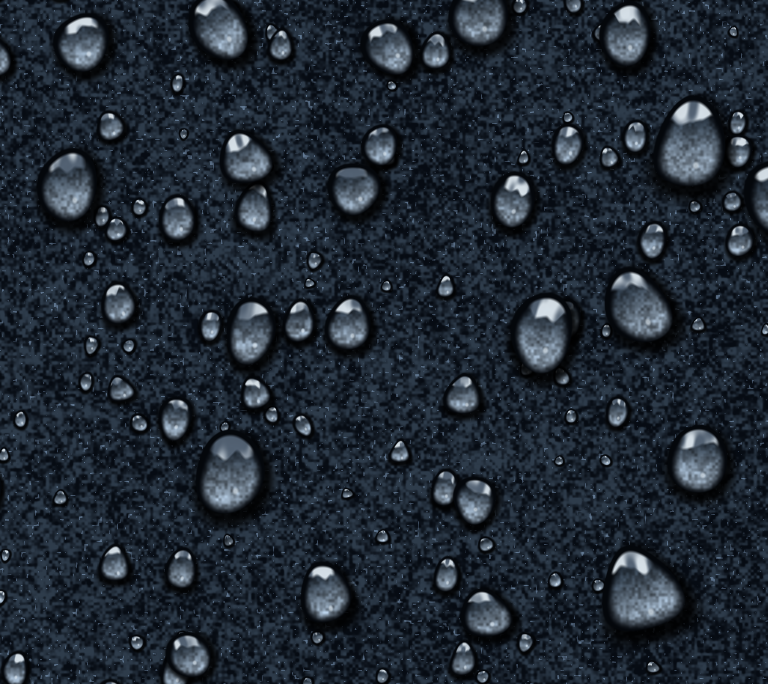
This texture is drawn by a WebGL 1 fragment shader. Its source:

```glsl
precision highp float;

uniform vec2 u_resolution;

const vec3 INK = vec3(0.025, 0.045, 0.075);
const vec3 SLATE = vec3(0.18, 0.235, 0.295);
const vec3 STEEL = vec3(0.34, 0.40, 0.47);
const vec3 SILVER = vec3(0.58, 0.65, 0.72);
const vec3 GLINT = vec3(0.89, 0.93, 0.96);

vec2 hash2(vec2 p) {
  vec3 a = fract(p.xyx * vec3(0.1031, 0.1030, 0.0973));
  a += dot(a, a.yzx + 33.33);
  return fract((a.xx + a.yz) * a.zy);
}

float noise(vec2 p) {
  vec2 i = floor(p);
  vec2 f = fract(p);
  f = f * f * (3.0 - 2.0 * f);
  float low = mix(hash2(i).x, hash2(i + vec2(1.0, 0.0)).x, f.x);
  float high = mix(hash2(i + vec2(0.0, 1.0)).x, hash2(i + 1.0).x, f.x);
  return mix(low, high, f.y);
}

// Rough stone: layered grain, relief lit from above, sparse specks
float stoneGrain(vec2 p) {
  return 0.5 * noise(p * 230.0) + 0.3 * noise(p * 115.0 + 17.0) + 0.2 * noise(p * 48.0 + 31.0);
}

vec3 stone(vec2 p) {
  float grain = stoneGrain(p);
  float relief = noise(p * 130.0 + 53.0) - noise(p * 130.0 + vec2(53.3, 53.6));
  float tone = grain + 0.14 * relief + 0.10 * (noise(p * 3.0 + 8.0) - 0.5);
  vec3 color = mix(INK, SLATE, smoothstep(0.22, 0.80, tone));
  float speck = smoothstep(0.84, 0.97, noise(p * 250.0 + 91.0));
  return color + speck * 0.6 * STEEL;
}

// Egg outline with a wavy edge; negative inside, unit radius
float eggDistance(vec2 q, float taper, float phase) {
  q.x *= 1.0 + taper * clamp(q.y, -1.2, 1.2);
  float angle = atan(q.y, q.x);
  float wave = 0.05 * sin(2.0 * angle + phase) + 0.035 * sin(3.0 * angle + phase * 2.3);
  return length(q) - 1.0 + wave;
}

// Water seen inside the outline: dark rim, grainy pool, window reflection
vec3 water(vec2 q, float d, vec2 p, vec2 seed, float blur) {
  float grain = stoneGrain(p + 5.0);
  float pool = 1.0 - smoothstep(-0.75, 0.65, q.y - 0.15 * q.x);
  vec3 lit = mix(SLATE * 0.75, SILVER, pool * 0.85) * (0.45 + 1.1 * grain);
  float lens = smoothstep(0.07, 0.38, -d - 0.10 * q.y + 0.05 * q.x);
  vec3 color = mix(INK * 0.6, lit, lens);

  float ragged = noise(vec2(q.x * 3.5, 2.0) + seed * 40.0);
  float edge = 0.22 + 0.35 * ragged + (seed.x - 0.5) * 0.5 * q.x;
  float pane = smoothstep(edge - blur, edge + 0.06 + blur, q.y);
  pane *= smoothstep(0.10, 0.17 + blur, -d);
  pane *= 1.0 - smoothstep(0.45, 0.68, abs(q.x + 0.15 * (seed.y - 0.3)));
  float shine = noise(q * vec2(3.5, 2.0) + seed * 70.0);
  vec3 reflection = mix(STEEL, GLINT, smoothstep(0.2, 0.75, shine));
  color = mix(color, reflection, pane * 0.92);

  float spark = 1.0 - smoothstep(0.03, 0.09 + blur, length(q - vec2(0.25, -0.55) * (0.6 + 0.5 * seed)));
  return mix(color, GLINT, spark * 0.6);
}

// One jittered grid of drops laid over the colour below
vec3 dropLayer(vec3 color, vec2 p, float cell, vec2 radii, float density, float salt, float pixel) {
  vec2 home = floor(p / cell);
  for (int j = -1; j <= 1; j++) {
    for (int i = -1; i <= 1; i++) {
      vec2 id = home + vec2(float(i), float(j));
      vec2 key = id + salt;
      vec2 pick = hash2(key);
      vec2 seed = hash2(key + 211.0);
      vec2 form = hash2(key + 427.0);
      float crowd = 0.5 + noise(key * 0.4);
      if (pick.x > density * crowd) continue;

      float radius = mix(radii.x, radii.y, pick.y);
      vec2 center = (id + 0.5 + 0.55 * (seed - 0.5)) * cell;
      vec2 q = (p - center) / radius;
      float tilt = (form.x - 0.5) * 0.7;
      q = mat2(cos(tilt), -sin(tilt), sin(tilt), cos(tilt)) * q;
      q.y /= mix(1.0, 1.4, form.y);

      float taper = mix(-0.22, 0.40, seed.y);
      float phase = 6.283 * form.x;
      float blur = pixel / radius;
      float d = eggDistance(q, taper, phase);
      float shade = eggDistance(q - vec2(0.12, -0.17), taper, phase);
      color *= 1.0 - 0.85 * (1.0 - smoothstep(-0.05, 0.36, shade));
      float inside = 1.0 - smoothstep(-blur, blur, d);
      color = mix(color, water(q, d, p, seed, blur), inside);
    }
  }
  return color;
}

void main() {
  float pixel = 1.0 / u_resolution.y;
  vec2 p = gl_FragCoord.xy * pixel + 2.0;
  vec3 color = stone(p);
  color = dropLayer(color, p, 0.062, vec2(0.006, 0.014), 0.22, 300.0, pixel);
  color = dropLayer(color, p, 0.130, vec2(0.016, 0.027), 0.48, 600.0, pixel);
  color = dropLayer(color, p, 0.220, vec2(0.031, 0.054), 0.58, 900.0, pixel);
  gl_FragColor = vec4(color, 1.0);
}
```
